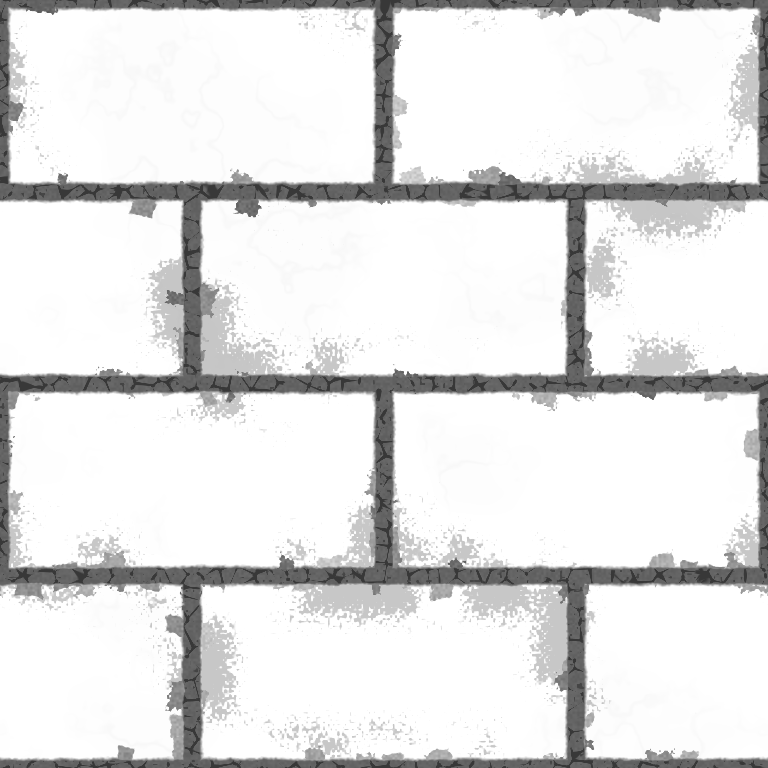
This texture map is drawn by a three.js fragment shader. Its source:

```glsl
// White running-bond brick wall with cracked grey mortar and chipped, dusty edges.
varying vec2 vUv;

const vec2  BRICKS      = vec2(2.0, 4.0);        // repeats across and up
const vec2  JOINT_HALF  = vec2(0.0100, 0.0092);  // half widths: upright, level joints
const float JOINT_WEAR  = 0.005;                 // wobble of the brick outline
const float HALO        = 0.0055;                // soft shade beside the joints
const float SMOOTH      = 0.0012;                // edge smoothing
const float MORTAR_TONE = 0.39;
const float CRACK_TONE  = 0.22;
const float BRICK_TONE  = 1.0;
const float CHIP_CELLS  = 32.0;
const float CHIP_CHANCE = 0.85;
const float CHIP_REACH  = 0.006;                 // farthest chip centre from a joint
const vec2  CHIP_SIZE   = vec2(0.005, 0.021);    // smallest, largest half size
const vec2  CHIP_TONE   = vec2(0.40, 0.80);
const float CRACK_CELLS = 42.0;
const float GRAIN_CELLS = 320.0;
const float DUST_REACH  = 0.075;

float hash(vec2 p, float seed) {
  vec3 q = fract(vec3(p.xyx) * 0.1031 + seed * 0.137);
  q += dot(q, q.yzx + 33.33);
  return fract((q.x + q.y) * q.z);
}

// Value noise that wraps after a whole number of cells
float noise(vec2 p, float cells, float seed) {
  p *= cells;
  vec2 i = floor(p), f = fract(p);
  f = f * f * (3.0 - 2.0 * f);
  vec2 a = mod(i, cells), b = mod(i + 1.0, cells);
  return mix(mix(hash(a, seed), hash(vec2(b.x, a.y), seed), f.x),
             mix(hash(vec2(a.x, b.y), seed), hash(b, seed), f.x), f.y);
}

float fbm(vec2 p, float cells, float seed) {
  float sum = 0.0, gain = 0.533;
  for (int o = 0; o < 4; o++) {
    sum += gain * noise(p, cells, seed + float(o));
    cells *= 2.0;
    gain *= 0.5;
  }
  return sum;
}

// Signed distance to the mortar, negative inside it
float jointDistance(vec2 p) {
  vec2 g = p * BRICKS;
  g.x += 0.5 * mod(floor(g.y) + 1.0, 2.0);
  vec2 d = (0.5 - abs(fract(g) - 0.5)) / BRICKS - JOINT_HALF;
  return min(d.x, d.y);
}

// Dark cracks along cell borders, with blobs where three cells meet
float cracks(vec2 p) {
  vec2 g = p * CRACK_CELLS, home = floor(g);
  vec3 near = vec3(9.0);
  for (int y = -1; y <= 1; y++) for (int x = -1; x <= 1; x++) {
    vec2 cell = home + vec2(x, y), id = mod(cell, CRACK_CELLS);
    float d = length(cell + vec2(hash(id, 1.0), hash(id, 2.0)) - g);
    if (d < near.x) near = vec3(d, near.xy);
    else if (d < near.y) near = vec3(near.x, d, near.y);
    else near.z = min(near.z, d);
  }
  float width = 0.26 * (noise(p, 64.0, 3.0) - 0.42);
  float line = 1.0 - smoothstep(width, width + 0.06, near.y - near.x);
  float blob = 1.0 - smoothstep(0.13, 0.20, near.z - near.x);
  float pore = smoothstep(0.84, 0.92, noise(p, 230.0, 4.0));
  return max(max(line, blob), 0.7 * pore);
}

// Scattered ragged blocks hugging the joints; returns the darkest tone
float chips(vec2 p, float grain) {
  float tone = BRICK_TONE;
  float ragged = (fbm(p, 72.0, 11.0) - 0.5) * 0.012;
  vec2 home = floor(p * CHIP_CELLS);
  for (int y = -1; y <= 1; y++) for (int x = -1; x <= 1; x++) {
    vec2 cell = home + vec2(x, y), id = mod(cell, CHIP_CELLS);
    vec2 centre = (cell + vec2(hash(id, 21.0), hash(id, 22.0))) / CHIP_CELLS;
    float clump = 0.35 + 1.1 * noise(centre, 9.0, 23.0);
    if (jointDistance(centre) > CHIP_REACH || hash(id, 24.0) > CHIP_CHANCE * clump) continue;
    float turn = (hash(id, 25.0) - 0.5) * 0.7;
    vec2 q = mat2(cos(turn), -sin(turn), sin(turn), cos(turn)) * (p - centre);
    vec2 size = mix(CHIP_SIZE.xx, CHIP_SIZE.yy, vec2(hash(id, 26.0), hash(id, 27.0)));
    vec2 b = abs(q) - size;
    float d = max(b.x, b.y) + ragged;
    float crumble = 0.010 * hash(id, 28.0);
    float cover = 1.0 - smoothstep(-SMOOTH, SMOOTH, d + crumble * (grain - 0.25));
    float chipTone = mix(CHIP_TONE.x, CHIP_TONE.y, hash(id, 29.0)) + 0.12 * (grain - 0.5);
    tone = min(tone, mix(BRICK_TONE, chipTone, cover));
  }
  return tone;
}

void main() {
  vec2 p = vUv;
  float grain = noise(p, GRAIN_CELLS, 31.0);
  float joint = jointDistance(p);
  float edge = joint + (fbm(p, 60.0, 32.0) - 0.5) * JOINT_WEAR;

  // Brick face: faint scuffs and grainy dust fading away from the joints
  float scuff = smoothstep(0.5, 0.7, fbm(p, 5.0, 41.0));
  float streak = 1.0 - smoothstep(0.0, 0.05, abs(fbm(p, 16.0, 45.0) - 0.5));
  float tone = BRICK_TONE - scuff * (0.008 + 0.018 * streak);
  float dust = smoothstep(0.52, 0.74, fbm(p, 7.0, 51.0)) * (1.0 - smoothstep(0.0, DUST_REACH, joint));
  tone -= 0.22 * smoothstep(0.0, 0.25, dust - 0.75 * grain + 0.08) * step(0.001, dust);

  // Chipped rims and the soft shade beside the joints
  tone = min(tone, chips(p, grain));
  float shade = smoothstep(-0.0005, HALO, edge + 0.0015 * (grain - 0.5));
  tone = min(tone, mix(MORTAR_TONE, BRICK_TONE, shade));

  // Mortar bed
  float mortar = MORTAR_TONE + 0.05 * (grain - 0.5);
  mortar = mix(mortar, CRACK_TONE, cracks(p));
  tone = mix(mortar, tone, smoothstep(-SMOOTH, SMOOTH, edge));

  gl_FragColor = vec4(vec3(tone), 1.0);
}
```
